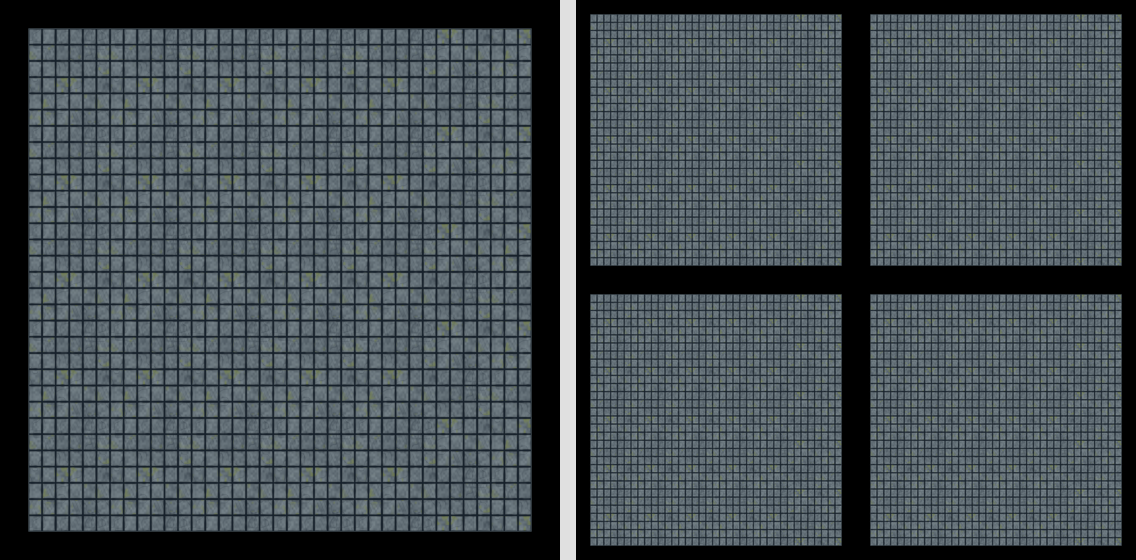
Left: one tile. Right: repeated 2 by 2.
Give the GLSL for this texture, as a WebGL 2 fragment shader.

```glsl
#version 300 es
precision highp float;
// Weathered blue-grey stone tiles with dark joints and moss flecks, on a black-framed sheet.

uniform vec2 u_resolution;
out vec4 fragColor;

const vec2 TILE_COUNT = vec2(37.0, 31.0);
const float MARGIN = 0.0508;       // black frame, as a share of the canvas
const float PATCH = 6.0;           // tiles before the weathering repeats
const float SHIFT_COLUMN = 30.0;   // columns from here on use a shifted patch
const vec2 PATCH_SHIFT = vec2(2.0, 3.0);

const vec3 STONE_DARK = vec3(0.29, 0.335, 0.37);
const vec3 STONE_LIGHT = vec3(0.48, 0.53, 0.555);
const vec3 JOINT = vec3(0.09, 0.13, 0.17);
const vec3 MOSS = vec3(0.47, 0.52, 0.32);
const vec3 RIM = vec3(0.34, 0.39, 0.42);

float hash(vec2 p, float seed) {
    vec3 q = fract(vec3(p.xyx + seed * 7.31) * 0.1031);
    q += dot(q, q.yzx + 33.33);
    return fract((q.x + q.y) * q.z);
}

// Value noise that wraps after one patch; scale is lattice cells per tile.
float wrapNoise(vec2 p, float scale, float seed) {
    float period = PATCH * scale;
    vec2 cell = floor(p * scale);
    vec2 f = fract(p * scale);
    f = f * f * (3.0 - 2.0 * f);
    vec2 lo = mod(cell, period);
    vec2 hi = mod(cell + 1.0, period);
    float bottom = mix(hash(lo, seed), hash(vec2(hi.x, lo.y), seed), f.x);
    float top = mix(hash(vec2(lo.x, hi.y), seed), hash(hi, seed), f.x);
    return mix(bottom, top, f.y);
}

float roundedBox(vec2 p, vec2 halfSize, float radius) {
    vec2 q = abs(p) - halfSize + radius;
    return length(max(q, 0.0)) + min(max(q.x, q.y), 0.0) - radius;
}

// Thin dark veins along the middle contour of a noise field.
float veins(vec2 p, float scale, float width, float seed) {
    float ridge = abs(wrapNoise(p, scale, seed) - 0.5);
    return 1.0 - smoothstep(0.0, width, ridge);
}

vec3 stoneColor(vec2 p, vec2 id) {
    float grain = wrapNoise(p, 7.0, 1.0) - 0.5;
    float mottle = wrapNoise(p, 3.0, 2.0) - 0.5;
    float cloud = wrapNoise(p, 1.0, 3.0) - 0.5;
    float tileTone = hash(id, 4.0) - 0.5;
    float tone = 0.58 + 0.5 * grain + 0.32 * mottle + 0.15 * cloud + 0.22 * tileTone;

    // Only some tiles are cracked or scored by slanted scratches.
    float cracked = step(0.4, hash(id, 5.0));
    tone -= 0.28 * cracked * veins(p, 2.0, 0.06, 6.0);
    float scored = step(0.72, hash(id, 7.0));
    float slant = fract((p.x * 2.0 + p.y) * 2.0);
    float scratch = 1.0 - smoothstep(0.06, 0.2, abs(slant - 0.5));
    tone -= 0.22 * scored * scratch * wrapNoise(p, 3.0, 8.0);
    return mix(STONE_DARK, STONE_LIGHT, clamp(tone, 0.0, 1.0));
}

// Moss gathers in small flecks, mostly toward the tile edges.
float mossAmount(vec2 p, vec2 id, vec2 local) {
    vec2 fromCenter = abs(local - 0.5);
    float nearEdge = smoothstep(0.12, 0.38, max(fromCenter.x, fromCenter.y));
    float fleck = smoothstep(0.64, 0.82, wrapNoise(p, 4.0, 9.0));
    float growth = smoothstep(0.3, 0.9, hash(id, 10.0));
    return fleck * growth * (0.25 + 0.75 * nearEdge);
}

vec3 tileColor(vec2 sheet, vec2 tileSize) {
    vec2 grid = sheet * TILE_COUNT;
    vec2 cell = floor(grid);
    vec2 local = grid - cell;
    vec2 shift = PATCH_SHIFT * step(SHIFT_COLUMN, cell.x);
    vec2 p = mod(grid + shift, PATCH);
    vec2 id = mod(cell + shift, PATCH);

    vec3 color = stoneColor(p, id);
    color = mix(color, MOSS, 0.75 * mossAmount(p, id, local));

    // Slightly uneven outline with worn corners and a shaded bevel.
    float wear = 0.0007 * wrapNoise(p, 4.0, 11.0) + 0.0003 * hash(id, 12.0);
    float inside = -roundedBox((local - 0.5) * tileSize, 0.5 * tileSize, 0.0024) - wear;
    color *= mix(0.86, 1.0, smoothstep(0.001, 0.004, inside));
    float joint = 1.0 - smoothstep(0.0002, 0.0019, inside);
    return mix(color, JOINT, joint);
}

vec3 sheetColor(vec2 uv) {
    float extent = 1.0 - 2.0 * MARGIN;
    float inside = -roundedBox(uv - 0.5, vec2(0.5 * extent), 0.0);
    if (inside < 0.0) return vec3(0.0);
    vec3 color = tileColor((uv - MARGIN) / extent, extent / TILE_COUNT);
    float rim = 1.0 - smoothstep(0.0006, 0.0016, inside);
    return mix(color, RIM, 0.7 * rim);
}

void main() {
    // Average a 3 by 3 grid of samples for smooth edges.
    vec3 sum = vec3(0.0);
    for (int i = 0; i < 9; i++) {
        vec2 offset = (vec2(i % 3, i / 3) - 1.0) / 3.0;
        sum += sheetColor((gl_FragCoord.xy + offset) / u_resolution);
    }
    fragColor = vec4(sum / 9.0, 1.0);
}
```
